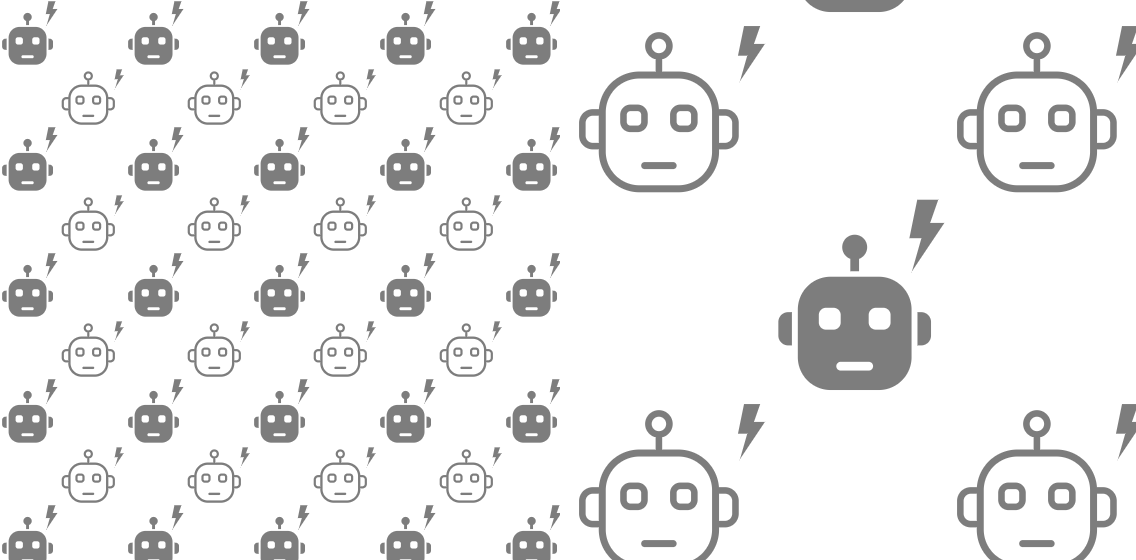
Left, the full canvas; right, a detail of the centre.
Reproduce this pattern procedurally as a three.js fragment shader.

```glsl
varying vec2 vUv;

float roundBox(vec2 p, vec2 halfSize, float radius) {
  vec2 q = abs(p) - halfSize + radius;
  return length(max(q, 0.0)) + min(max(q.x, q.y), 0.0) - radius;
}

// Signed distance to the line from a to b
float edge(vec2 p, vec2 a, vec2 b) {
  vec2 d = normalize(b - a);
  p -= a;
  return d.x * p.y - d.y * p.x;
}

float stroke(float d, float width) {
  return abs(d) - 0.5 * width;
}

// Slanted upper block joined to a tapering lower spike
float bolt(vec2 p) {
  float upper = max(abs(p.y + 7.55) - 8.8,
    max(edge(p, vec2(-4.4, -16.35), vec2(-8.0, 1.25)),
        edge(p, vec2(1.5, -5.75), vec2(5.2, -16.35))));
  float lower = max(-5.75 - p.y,
    max(edge(p, vec2(-2.5, 1.25), vec2(-6.8, 16.35)),
        edge(p, vec2(-6.8, 16.35), vec2(8.0, -5.75))));
  return min(upper, lower);
}

float solidRobot(vec2 p) {
  vec2 m = vec2(abs(p.x), p.y);
  // Head with eyes and mouth cut out
  float head = roundBox(p, vec2(26.0, 25.9), 15.0);
  float eyes = roundBox(m - vec2(11.4, -6.7), vec2(5.0), 3.3);
  float mouth = roundBox(p - vec2(0.0, 15.0), vec2(8.4, 2.0), 2.0);
  float d = max(head, -min(eyes, mouth));
  // Detached ears
  float ears = roundBox(p + vec2(0.0, 2.1), vec2(34.9, 7.6), 4.5);
  d = min(d, max(ears, 28.7 - m.x));
  // Antenna
  d = min(d, length(p + vec2(0.0, 39.4)) - 5.7);
  d = min(d, roundBox(p + vec2(0.0, 33.4), vec2(2.0, 5.0), 0.0));
  return min(d, bolt(p - vec2(33.0, -44.75)));
}

float outlineRobot(vec2 p) {
  vec2 m = vec2(abs(p.x), p.y);
  // Head and the ears behind it
  float head = roundBox(p, vec2(25.9, 26.0), 17.0);
  float ears = roundBox(p + vec2(0.0, 1.2), vec2(35.0, 7.7), 4.8);
  float d = min(stroke(head, 3.2), max(stroke(ears, 3.0), -head));
  // Eyes and mouth
  d = min(d, stroke(roundBox(m - vec2(11.4, -6.2), vec2(4.8), 3.2), 3.0));
  d = min(d, roundBox(p - vec2(0.0, 15.4), vec2(8.1, 1.6), 1.6));
  // Antenna
  d = min(d, stroke(length(p + vec2(0.0, 39.3)) - 4.8, 3.0));
  d = min(d, roundBox(p + vec2(0.0, 30.2), vec2(1.5, 4.6), 0.0));
  return min(d, bolt((p - vec2(42.3, -35.8)) / 0.77) * 0.77);
}

// Coordinates around the nearest repeat of a centre
vec2 repeatAround(vec2 p, vec2 centre) {
  return (fract((p - centre) / 172.8 + 0.5) - 0.5) * 172.8;
}

void main() {
  // The canvas spans 768 design units, with y running down
  vec2 p = vec2(vUv.x, 1.0 - vUv.y) * 768.0;
  float blur = fwidth(vUv.x) * 768.0;

  float d = min(solidRobot(repeatAround(p, vec2(37.8, 62.8))),
                outlineRobot(repeatAround(p, vec2(121.1, 143.5))));
  float ink = clamp(0.5 - d / blur, 0.0, 1.0);
  gl_FragColor = vec4(mix(vec3(1.0), vec3(0.49), ink), 1.0);
}
```
